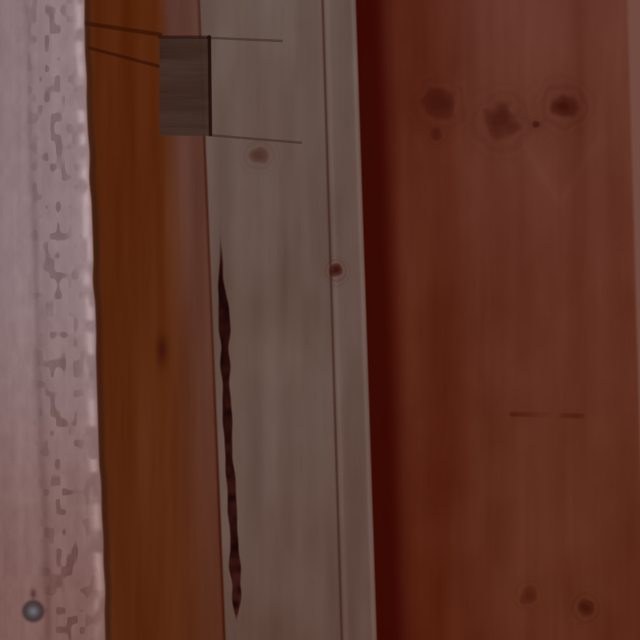
Give the GLSL for this texture, as a WebGL 2 fragment shader.

```glsl
#version 300 es
precision highp float;
uniform vec2 u_resolution;
out vec4 fragColor;

float hash(vec2 p) {
  return fract(sin(dot(p, vec2(127.1, 311.7))) * 43758.5);
}

float noise(vec2 p) {
  vec2 i = floor(p), f = fract(p);
  f = f * f * (3.0 - 2.0 * f);
  return mix(mix(hash(i), hash(i + vec2(1, 0)), f.x),
             mix(hash(i + vec2(0, 1)), hash(i + vec2(1, 1)), f.x), f.y);
}

// Layered noise around zero
float grain(vec2 p, float across, float along) {
  p *= vec2(across, along);
  float sum = -0.47, amp = 0.5;
  for (int i = 0; i < 4; i++) {
    sum += amp * noise(p);
    p = p * 2.03 + 7.1;
    amp *= 0.5;
  }
  return sum;
}

float rightOf(float x, float edge, float soft) {
  return smoothstep(edge - soft, edge + soft, x);
}

float line(vec2 p, vec2 a, vec2 b, float width) {
  vec2 ab = b - a;
  float t = clamp(dot(p - a, ab) / dot(ab, ab), 0.0, 1.0);
  return 1.0 - smoothstep(width * 0.3, width, length(p - a - ab * t));
}

float spot(vec2 p, vec2 center, vec2 radius) {
  vec2 q = (p - center) / radius;
  return exp(-dot(q, q) * 1.5);
}

float stripe(float x, float center, float width) {
  return spot(vec2(x, 0), vec2(center, 0), vec2(width, 1));
}

// Dark heart with a soft ringed halo
vec3 knot(vec3 wood, vec2 p, vec2 center, float radius, float strength) {
  vec2 q = (p - center) / radius;
  q += 0.5 * vec2(noise(p * 70.0), noise(p * 70.0 + 9.0)) - 0.25;
  float r = length(q);
  float halo = (0.25 + 0.15 * sin(r * 9.0)) * exp(-r * r * 0.35);
  float heart = 0.75 - 0.75 * smoothstep(0.45, 1.1, r);
  return mix(wood, vec3(0.22, 0.06, 0.03), strength * min(heart + halo, 1.0));
}

vec3 pinkBoard(vec2 p, float edge) {
  vec3 c = mix(vec3(0.50, 0.37, 0.35), vec3(0.55, 0.46, 0.47), smoothstep(0.0, 0.6, p.y));
  c += 0.09 * grain(p, 45.0, 2.0) + 0.05 * grain(p, 90.0, 45.0);
  float pits = smoothstep(0.62, 0.8, noise(p * vec2(110, 65)));
  c -= 0.09 * pits * stripe(p.x, edge - 0.055, 0.04);
  c -= 0.05 * stripe(p.x, edge - 0.09, 0.008);
  float rim = stripe(p.x, edge - 0.009, 0.009);
  c += 0.13 * rim * smoothstep(0.2, 0.7, noise(p * 55.0));
  // Nail head
  vec2 nail = vec2(0.052, 0.045);
  c = mix(c, vec3(0.20, 0.15, 0.15), 0.8 - 0.8 * smoothstep(0.013, 0.021, length(p - nail)));
  c = mix(c, vec3(0.43, 0.43, 0.47), 0.9 * spot(p, nail, vec2(0.011)));
  return mix(c, vec3(0.23, 0.13, 0.10), 0.6 * spot(p, nail + vec2(0, 0.027), vec2(0.006, 0.01)));
}

vec3 orangeBoard(vec2 p, float drop) {
  vec3 amber = mix(vec3(0.34, 0.16, 0.07), vec3(0.33, 0.145, 0.045), p.y);
  vec3 rosy = mix(vec3(0.34, 0.18, 0.12), vec3(0.36, 0.23, 0.20), p.y);
  vec3 c = mix(amber, rosy, rightOf(p.x, 0.255 + 0.055 * drop, 0.012 + 0.04 * drop));
  c += 0.08 * grain(p, 45.0, 3.0);
  c = mix(c, vec3(0.20, 0.05, 0.02), 0.65 * spot(p, vec2(0.253, 0.453), vec2(0.010, 0.028)));
  float crack = line(p, vec2(0.13, 0.964), vec2(0.25, 0.946), 0.005)
              + line(p, vec2(0.14, 0.925), vec2(0.25, 0.896), 0.004);
  return mix(c, vec3(0.15, 0.05, 0.02), 0.55 * crack);
}

vec3 paleBoard(vec2 p, float drop) {
  vec3 c = mix(vec3(0.37, 0.28, 0.245), vec3(0.385, 0.315, 0.285), p.y);
  c += 0.07 * grain(p, 40.0, 3.0) + vec3(0.06, 0.08, 0.09) * grain(p + 5.0, 14.0, 6.0);
  c += 0.035 * spot(p, vec2(0.42, 0.44), vec2(0.05, 0.06));
  float groove = 0.504 + 0.030 * drop;
  c = mix(c, vec3(0.23, 0.12, 0.10), 0.65 * stripe(p.x, groove, 0.0028));
  c += 0.03 * stripe(p.x, groove + 0.007, 0.005);
  float crack = line(p, vec2(0.325, 0.941), vec2(0.44, 0.936), 0.003)
              + line(p, vec2(0.325, 0.789), vec2(0.47, 0.777), 0.003);
  c = mix(c, vec3(0.20, 0.14, 0.12), 0.5 * crack);
  c = knot(c, p, vec2(0.405, 0.758), 0.014, 0.45);
  return knot(c, p, vec2(0.524, 0.577), 0.010, 0.9);
}

vec3 redBoard(vec2 p, float edge, float drop) {
  vec3 rust = mix(vec3(0.33, 0.13, 0.065), vec3(0.345, 0.15, 0.10), p.y);
  vec3 rose = mix(vec3(0.355, 0.165, 0.10), vec3(0.385, 0.205, 0.16), p.y);
  vec3 c = mix(rust, rose, rightOf(p.x, 0.71 + 0.025 * drop, 0.035));
  c += 0.07 * grain(p, 32.0, 2.0) + 0.04 * grain(p, 18.0, 12.0);
  // Arched grain
  float arch = p.y - 0.68 - 1.7 * abs(p.x - 0.875);
  c += 0.025 * exp(-abs(arch) * 60.0) * spot(p, vec2(0.875, 0.74), vec2(0.08));
  // Knots: center, radius, strength
  vec4 knots[7] = vec4[7](
    vec4(0.685, 0.838, 0.025, 0.65), vec4(0.784, 0.810, 0.027, 0.6),
    vec4(0.881, 0.834, 0.021, 0.85), vec4(0.837, 0.806, 0.007, 0.7),
    vec4(0.682, 0.791, 0.010, 0.5), vec4(0.915, 0.049, 0.014, 0.75),
    vec4(0.825, 0.070, 0.014, 0.45));
  for (int i = 0; i < 7; i++) c = knot(c, p, knots[i].xy, knots[i].z, knots[i].w);
  c -= 0.06 * line(p, vec2(0.80, 0.353), vec2(0.91, 0.35), 0.006) * noise(p * 60.0);
  // Shadow at the left, lit strip at the right
  float shade = 1.0 - rightOf(p.x, edge + 0.046, 0.022);
  c = mix(c, vec3(0.215, 0.025, 0.005), 0.93 * shade);
  return mix(c, vec3(0.44, 0.29, 0.25), rightOf(p.x, 0.98 + 0.029 * drop, 0.004));
}

void main() {
  vec2 p = gl_FragCoord.xy / u_resolution;
  float drop = 1.0 - p.y, soft = max(0.002, 1.0 / u_resolution.x);
  float wobble = 0.003 * noise(vec2(p.y * 25.0, 2)) - 0.0015;
  float pinkEdge = 0.131 + 0.035 * drop + wobble;
  float paleEdge = 0.3125 + 0.040 * drop;
  float redEdge = 0.556 + 0.033 * drop;

  vec3 c = mix(pinkBoard(p, pinkEdge), orangeBoard(p, drop), rightOf(p.x, pinkEdge, soft));
  c = mix(c, vec3(0.17, 0.10, 0.09), 0.55 * stripe(p.x, pinkEdge + 0.005, 0.006));
  c = mix(c, paleBoard(p, drop), rightOf(p.x, paleEdge, soft));
  c -= 0.08 * stripe(p.x, paleEdge - 0.002, 0.003);

  // Ragged dark gap
  float gapX = 0.326 + 0.046 * drop + wobble;
  float width = 0.0075 * smoothstep(0.33, 0.5, drop) * smoothstep(0.98, 0.92, drop);
  width *= 0.65 + 0.6 * noise(vec2(p.y * 35.0, 4));
  float gap = rightOf(width, abs(p.x - gapX), soft) * smoothstep(0.0, 0.003, width);
  c = mix(c, mix(vec3(0.09, 0.02, 0.02), vec3(0.25, 0.10, 0.08), noise(p * 90.0) * drop), gap);

  // Dark inset block
  vec2 block = abs(p - vec2(0.289, 0.865)) - vec2(0.040, 0.077);
  float inset = rightOf(0.0, max(block.x, block.y), soft);
  c = mix(c, vec3(0.235, 0.165, 0.135) + 0.09 * grain(p, 8.0, 100.0), 0.92 * inset);
  float rim = line(p, vec2(0.327, 0.942), vec2(0.329, 0.79), 0.004)
            + 0.6 * line(p, vec2(0.25, 0.942), vec2(0.327, 0.942), 0.004);
  c = mix(c, vec3(0.10, 0.03, 0.02), 0.8 * min(rim, 1.0));

  c = mix(c, redBoard(p, redEdge, drop), rightOf(p.x, redEdge, soft));
  c += 0.05 * stripe(p.x, redEdge - 0.005, 0.004);
  fragColor = vec4(clamp(c, 0.0, 1.0), 1.0);
}
```
